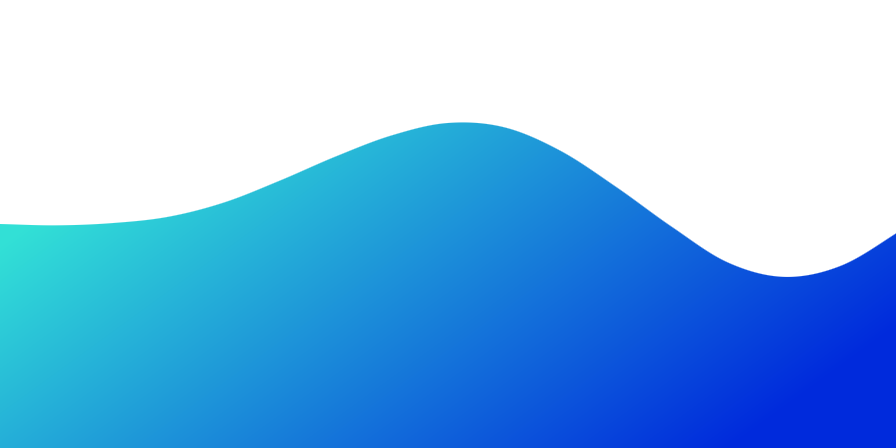
Write a Shadertoy shader that draws this background.

```glsl
// A smooth wave filled with a diagonal teal-to-blue gradient on white.

#define PAPER vec3(1.0)
#define TEAL vec3(0.196, 0.880, 0.840)
#define BLUE vec3(0.0, 0.165, 0.862)
#define CREST 0.7266                  // top of the gradient box
#define GRAD_START vec2(0.0, 0.75)    // gradient axis, within that box
#define GRAD_END vec2(1.0, 0.25)
#define STOPS vec2(0.05, 0.95)        // where the blend begins and ends
#define SPANS 16

// Crest heights at even steps across the canvas, one extra at each end
const float HEIGHTS[SPANS + 3] = float[](
    0.503, 0.500, 0.497, 0.502, 0.516, 0.548, 0.597, 0.651, 0.698, 0.7255,
    0.716, 0.664, 0.583, 0.4935, 0.414, 0.382, 0.406, 0.479, 0.565);

// Catmull-Rom curve through the heights
float waveHeight(float x) {
    float s = clamp(x, 0.0, 1.0) * float(SPANS);
    int i = min(int(s), SPANS - 1);
    float f = s - float(i);
    float a = HEIGHTS[i], b = HEIGHTS[i + 1];
    float c = HEIGHTS[i + 2], d = HEIGHTS[i + 3];
    return b + 0.5 * f * (c - a + f * (2.0 * a - 5.0 * b + 4.0 * c - d
             + f * (3.0 * (b - c) + d - a)));
}

// Linear gradient, stretched with the box that holds the wave
vec3 waveColor(vec2 uv) {
    vec2 axis = GRAD_END - GRAD_START;
    float t = dot(vec2(uv.x, uv.y / CREST) - GRAD_START, axis) / dot(axis, axis);
    return mix(TEAL, BLUE, clamp((t - STOPS.x) / (STOPS.y - STOPS.x), 0.0, 1.0));
}

void mainImage(out vec4 fragColor, in vec2 fragCoord) {
    vec2 uv = fragCoord / iResolution.xy;

    // Edge coverage over about one pixel
    float depth = waveHeight(uv.x) - uv.y;
    float coverage = clamp(0.5 + depth / fwidth(depth), 0.0, 1.0);

    fragColor = vec4(mix(PAPER, waveColor(uv), coverage), 1.0);
}
```
